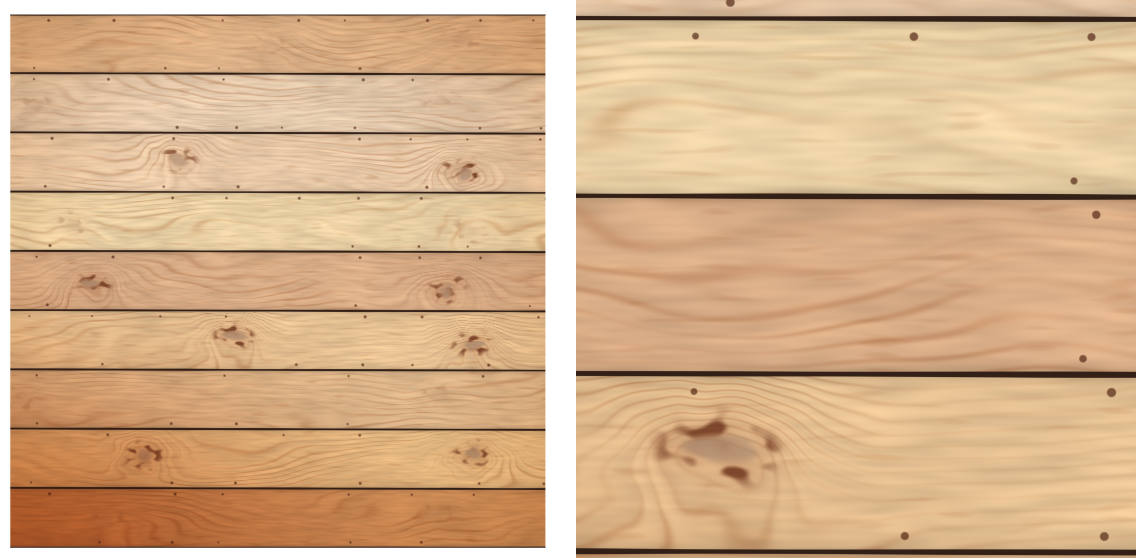
Left, the full canvas; right, a detail of the centre.
Reproduce this texture procedurally as a WebGL 2 fragment shader.

```glsl
#version 300 es
precision highp float;
// Nine horizontal pine boards with grain, knots, nail holes and dark seams on white.
#define BOARDS 9.0
#define PANEL_MIN vec2(0.0185, 0.0185)
#define PANEL_MAX vec2(0.974, 0.974)
#define SEAM_WIDTH 0.0031
#define SEAM_TILT 0.022
#define RING_COUNT 4.0
#define RING_DEPTH 0.42
#define FIBRE_DEPTH 0.085
#define KNOT_SIZE vec2(0.62, 0.42)
#define NAIL_PITCH 1.05
#define NAIL_RADIUS 0.02

uniform vec2 u_resolution;
out vec4 fragColor;

const vec3 SEAM = vec3(0.17, 0.10, 0.07);
const vec3 KNOT = vec3(0.66, 0.40, 0.25);
const vec3 HEART = vec3(0.62, 0.50, 0.42);
const vec3 BARK = vec3(0.42, 0.20, 0.11);

// Board tints, top to bottom
const vec3 TINT[9] = vec3[9](
  vec3(0.88, 0.72, 0.56), vec3(0.90, 0.80, 0.69), vec3(0.91, 0.79, 0.66),
  vec3(0.92, 0.82, 0.65), vec3(0.85, 0.68, 0.53), vec3(0.90, 0.76, 0.58),
  vec3(0.87, 0.72, 0.55), vec3(0.90, 0.74, 0.53), vec3(0.82, 0.58, 0.37));

vec2 hash2(vec2 p) {
  vec3 a = fract(p.xyx * vec3(0.1031, 0.1030, 0.0973));
  a += dot(a, a.yzx + 33.33);
  return fract((a.xx + a.yz) * a.zy);
}

float corner(vec2 cell, vec2 offset) {
  float angle = 6.2832 * hash2(cell).x;
  return dot(vec2(cos(angle), sin(angle)), offset);
}

// Gradient noise, about -0.7 to 0.7
float noise(vec2 p) {
  vec2 i = floor(p), f = p - i, u = f * f * f * (f * (f * 6.0 - 15.0) + 10.0);
  vec2 e = vec2(1.0, 0.0);
  return mix(mix(corner(i, f), corner(i + e, f - e), u.x),
             mix(corner(i + e.yx, f - e.yx), corner(i + 1.0, f - 1.0), u.x), u.y);
}

// Small dark holes near both long edges of a board
float nails(vec2 p, float row, float soft) {
  float cell = floor(p.x / NAIL_PITCH);
  float side = step(0.5, p.y);
  vec2 h = hash2(vec2(cell + 3.0, row * 2.0 + side + 11.0));
  vec2 center = vec2((cell + 0.3 + 0.4 * h.x) * NAIL_PITCH, mix(0.1, 0.91, side));
  float dist = length(p - center) - NAIL_RADIUS * (0.7 + 0.6 * h.x);
  return step(0.35, h.y) * (1.0 - smoothstep(-soft, soft, dist));
}

vec3 board(vec2 p, float row, float soft) {
  vec2 q = p + row * vec2(17.3, 5.7) + 40.0;
  vec3 tint = TINT[int(row)];
  float flow = p.y * 2.0 + 1.7 * noise(q * vec2(0.25, 0.9)) + 0.22 * noise(q * vec2(1.0, 3.0));

  // Knots bend the grain; boards alternate between bold and faint ones
  float phase = fract(row * 0.618);
  float bold = mix(0.22, 1.0, step(0.05, phase) * step(phase, 0.55));
  float core = 0.0, heart = 0.0, bark = 0.0;
  for (float side = 0.0; side < 2.0; side++) {
    vec2 h = hash2(vec2(row + 5.0, side + 21.0));
    float x = mix(abs(0.48 - 0.7 * phase), 0.79 + 0.08 * h.x, side);
    vec2 d = (p - vec2(x * BOARDS, 0.36 + 0.3 * h.y)) / KNOT_SIZE;
    d += 0.22 * vec2(noise(q * 3.0), noise(q * 3.0 + 31.0));
    float r = length(d), rough = noise(q * vec2(6.0, 9.0));
    float power = bold * (0.7 + 0.3 * h.x);
    flow += 1.9 * power * exp(-1.3 * r * r);
    core += power * exp(-4.0 * r * r) * (0.7 + 0.7 * rough);
    heart += power * (1.0 - smoothstep(0.12, 0.3, r + 0.15 * rough));
    bark += power * smoothstep(0.05, 0.4, rough) * exp(-30.0 * pow(r - 0.33, 2.0));
  }

  // Growth rings, fibres and short pores
  float ring = flow * RING_COUNT;
  float line = pow(0.5 + 0.5 * cos(6.2832 * ring), 5.0);
  line *= 1.0 - smoothstep(0.35, 0.9, fwidth(ring));
  line *= 0.25 + 0.75 * smoothstep(-0.15, 0.4, noise(q * vec2(0.45, 1.6) + 9.0));
  float fibre = noise(vec2(q.x * 1.3, flow * 5.0 + row * 13.0))
              + 0.8 * noise(q * vec2(3.0, 22.0));
  float pores = smoothstep(0.25, 0.55, noise(q * vec2(2.2, 17.0) + 50.0));

  vec3 color = tint * (1.0 + FIBRE_DEPTH * fibre + 0.06 * noise(q * vec2(0.5, 1.2) + 70.0));
  color = mix(color, tint * vec3(0.80, 0.64, 0.52), RING_DEPTH * line + 0.22 * pores);
  color = mix(color, KNOT, clamp(0.5 * core, 0.0, 0.6));
  color = mix(color, HEART, clamp(0.6 * heart, 0.0, 0.7));
  color = mix(color, BARK, clamp(0.9 * bark, 0.0, 0.8));
  return mix(color, BARK * 0.8, 0.7 * nails(p, row, soft));
}

void main() {
  vec2 uv = gl_FragCoord.xy / u_resolution;
  float pixel = 1.0 / min(u_resolution.x, u_resolution.y);
  vec2 panel = (uv - PANEL_MIN) / (PANEL_MAX - PANEL_MIN);
  float pitch = (PANEL_MAX.y - PANEL_MIN.y) / BOARDS;

  // Rows count down from the top, with slightly tilted seams
  float inside = smoothstep(0.0, 0.12, panel.y) * smoothstep(1.0, 0.88, panel.y);
  float level = (1.0 - panel.y) * BOARDS - SEAM_TILT * (panel.x - 0.5) * inside;
  float row = clamp(floor(level), 0.0, BOARDS - 1.0);
  vec3 color = board(vec2(panel.x * BOARDS, level - row), row, pixel / pitch);

  // Warm darkening toward the rim, strongest at the lower left
  float rim = smoothstep(0.3, 0.75, length(panel - 0.5));
  float warm = 1.0 - smoothstep(0.0, 0.55, length(panel * vec2(0.6, 1.0)));
  color *= mix(vec3(1.0), vec3(0.93, 0.86, 0.78), rim);
  color *= mix(vec3(1.0), vec3(0.86, 0.66, 0.52), warm);

  // Seams with a soft shade and uneven width
  float gap = abs(level - floor(level + 0.5)) * pitch;
  float halfWidth = 0.5 * SEAM_WIDTH * (1.0 + 0.5 * noise(vec2(panel.x * 7.0, floor(level + 0.5) * 3.7 + 0.4)));
  color *= 1.0 - 0.2 * exp(-gap / 0.004);
  color = mix(color, SEAM, 0.95 * (1.0 - smoothstep(-0.6 * pixel, 0.8 * pixel, gap - halfWidth)));

  // White margin
  vec2 outside = max(PANEL_MIN - uv, uv - PANEL_MAX);
  float margin = smoothstep(-0.5 * pixel, 0.5 * pixel, max(outside.x, outside.y));
  fragColor = vec4(mix(color, vec3(1.0), margin), 1.0);
}
```
